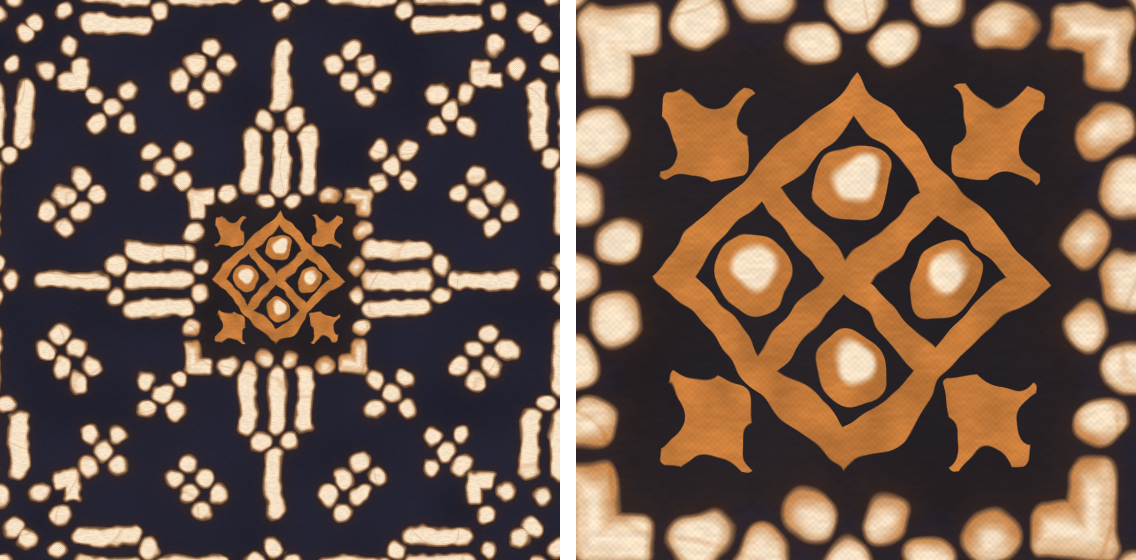
Left: the whole. Right: its middle third, enlarged.
A WebGL 2 fragment shader for this pattern:

```glsl
#version 300 es
precision highp float;
// Wax-resist cloth: cream dots and bars form cross motifs on a navy ground.
// The plane is folded into one eighth of a body-centred square lattice, drawn
// with distance functions, then shaded by distance as bled, stained dye.

uniform vec2 u_resolution;
out vec4 outColor;

const float SPAN = 768.0;               // design units across the canvas
const float HALF_CELL = 390.0;          // half the lattice period
const vec2 MOTIF_CENTRE = vec2(381.0, 384.0);

const vec3 NAVY = vec3(0.135, 0.135, 0.195);
const vec3 BLACK_DYE = vec3(0.15, 0.13, 0.145);
const vec3 HALO = vec3(0.23, 0.155, 0.13);
const vec3 RIM = vec3(0.50, 0.36, 0.25);
const vec3 TAN = vec3(0.84, 0.67, 0.50);
const vec3 CREAM = vec3(0.98, 0.90, 0.79);
const vec3 OCHRE = vec3(0.77, 0.48, 0.23);

float hash(vec2 p) {
    vec3 h = fract(vec3(p.xyx) * 0.1031);
    h += dot(h, h.yzx + 33.33);
    return fract((h.x + h.y) * h.z);
}

float noise(vec2 p) {
    vec2 i = floor(p), f = fract(p);
    f = f * f * (3.0 - 2.0 * f);
    return mix(mix(hash(i), hash(i + vec2(1, 0)), f.x),
               mix(hash(i + vec2(0, 1)), hash(i + vec2(1, 1)), f.x), f.y);
}

vec2 wobble(vec2 p, float size, float amount) {
    return (vec2(noise(p / size + 40.0), noise(p / size + 91.0)) - 0.5) * amount;
}

float disc(vec2 p, vec2 centre, float radius) { return length(p - centre) - radius; }

float bar(vec2 p, float start, float end, float offset, float radius) {
    return length(p - vec2(clamp(p.x, start, end), offset)) - radius;
}

float box(vec2 p, vec2 centre, vec2 halfSize, float corner) {
    vec2 e = abs(p - centre) - halfSize + corner;
    return length(max(e, 0.0)) + min(max(e.x, e.y), 0.0) - corner;
}

// Mirrors into the octant x >= y >= 0
vec2 foldOctant(vec2 p) {
    p = abs(p);
    return p.x < p.y ? p.yx : p;
}

// Cream dots and bars; q is folded, r is the dot radius
float resistShapes(vec2 q, float r, bool isCorner) {
    // Arm: three bars, a pair of dots, one long bar
    float d = min(bar(q, 127.0, 199.0, 0.0, 12.0), bar(q, 127.0, 199.0, 39.0, 12.0));
    d = min(d, bar(q, 241.0, 321.0, 0.0, 11.0));
    d = min(d, disc(q, vec2(221, 20), r));
    // Bracket and border of the square
    d = min(d, box(q, vec2(115.5, 106), vec2(11.5, 20), 6.0));
    d = min(d, disc(q, isCorner ? vec2(99, 69) : vec2(117, 67), r));
    d = min(d, disc(q, isCorner ? vec2(94, 20) : vec2(107, 19), r - 1.0));
    // Rosette filling the corner motif
    if (isCorner) {
        d = min(d, min(disc(q, vec2(51, 35), r), disc(q, vec2(24, 0), r)));
    }
    // Five-dot cross on the diagonal and a row of the six-dot lozenge
    for (float i = -1.0; i <= 1.0; i++) {
        d = min(d, disc(q, vec2(156.0 + 21.0 * i), r));
        d = min(d, disc(q, vec2(272.0 + 22.0 * i, 96.0 - 22.0 * i), r + 0.5));
    }
    d = min(d, disc(q, vec2(177, 135), r));
    // Dots where four motifs meet
    return min(d, min(disc(q, vec2(367, 0), r), disc(q, vec2(386, 23), r)));
}

// Ochre lattice diamond, its discs and the notched leaves
float ornament(vec2 q) {
    vec2 u = vec2(q.x + q.y, q.x - q.y) * 0.7071;
    float d = min(abs(u.x - 57.0) - 7.0, max(u.y - 6.0, u.x - 57.0));
    d = min(d, disc(q, vec2(42, 0), 17.5));
    float leaf = box(q, vec2(66), vec2(20), 3.0);
    leaf = max(leaf, -disc(q, vec2(93, 64), 15.0));
    leaf = max(leaf, -disc(q, vec2(73, 36), 15.0));
    return min(d, leaf);
}

void main() {
    vec2 p = gl_FragCoord.xy / u_resolution * SPAN;
    float aa = SPAN / min(u_resolution.x, u_resolution.y);
    vec2 c = p - MOTIF_CENTRE;
    c.x -= 0.018 * c.y;                                 // slight skew of the cloth
    c += wobble(p, 34.0, 9.0) + wobble(p, 10.0, 4.0);   // hand-drawn edges

    // Fold into the lattice
    vec2 cell = mod(c + HALF_CELL, 2.0 * HALF_CELL) - HALF_CELL;
    vec2 q = foldOctant(cell);
    bool isCorner = q.x + q.y > HALF_CELL;
    if (isCorner) q = HALF_CELL - q.yx;
    float d = resistShapes(q, 11.7 + 2.0 * noise(p / 28.0), isCorner);

    // Ground with a dark halo of bled dye
    float inSquare = isCorner ? 0.0 : smoothstep(112.0, 100.0, q.x);
    vec3 color = mix(NAVY, BLACK_DYE, inSquare);
    color *= 0.9 + 0.2 * noise(p / 70.0);
    color = mix(color, HALO, 0.85 * exp(-max(d, 0.0) / 6.0));

    // Ochre centre with cream pearls
    if (!isCorner) {
        float dye = smoothstep(aa, -aa, ornament(q));
        color = mix(color, OCHRE * (0.9 + 0.2 * noise(p / 14.0)), dye);
        float pearl = disc(foldOctant(cell - vec2(1, 3)), vec2(42, 0), 9.5);
        color = mix(color, CREAM, smoothstep(2.5, -2.5, pearl));
    }

    // Resist areas: brown rim, tan edge, cream body, ochre stains and cracks
    float stain = isCorner ? 0.0 : smoothstep(24.0, 6.0, abs(q.x - 107.0));
    stain *= smoothstep(0.35, 0.75, noise(p / 38.0 + 7.0) + 0.0008 * c.x);
    float crack = smoothstep(0.025, 0.0, abs(noise(p / 60.0 + 17.0) - 0.5));
    vec3 body = mix(TAN, CREAM, smoothstep(-0.5, -5.0, d));
    body = mix(body, OCHRE, 0.75 * stain * smoothstep(-11.0, -3.0, d) + 0.22 * crack);
    color = mix(color, RIM, smoothstep(1.5 + aa, 0.0, d));
    color = mix(color, body, smoothstep(0.5, -1.0 - aa, d));

    // Woven grain
    vec2 weave = sin(p * 2.1);
    color *= 0.985 + 0.025 * weave.x * weave.y + 0.08 * (noise(p / vec2(4.0, 1.6)) - 0.5);
    outColor = vec4(color, 1.0);
}
```
